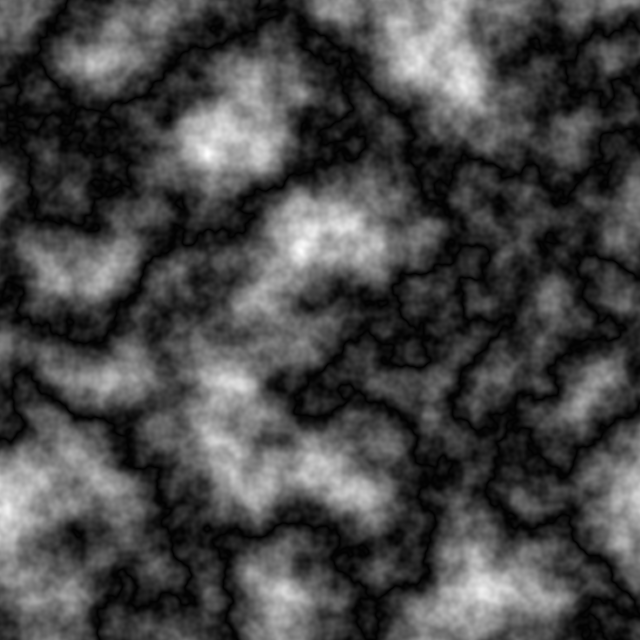
Give the GLSL for this texture, as a WebGL 1 fragment shader.

```glsl
precision highp float;
// Draws grey turbulent clouds: folded fractal gradient noise with mottled black gaps.

uniform vec2 u_resolution;

const int OCTAVES = 6;
const float BASE_CELLS = 3.0;    // cells across the canvas in the coarsest octave
const float LACUNARITY = 2.0;
const float PERSISTENCE = 0.56;
const float CONTRAST = 1.45;
const float CREASE_WIDTH = 0.01; // softens the fold at zero
const vec3 SHADOW = vec3(0.0);
const vec3 CLOUD = vec3(1.0);

float hash(vec2 cell) {
    vec3 p = fract(vec3(cell.xyx) * 0.1031);
    p += dot(p, p.yzx + 33.33);
    return fract((p.x + p.y) * p.z);
}

// Unit gradient at a lattice corner
vec2 gradient(vec2 cell) {
    float angle = 6.28318 * hash(cell);
    return vec2(cos(angle), sin(angle));
}

float cornerRamp(vec2 cell, vec2 local, vec2 corner) {
    return dot(gradient(cell + corner), local - corner);
}

float gradientNoise(vec2 p) {
    vec2 cell = floor(p);
    vec2 local = p - cell;
    vec2 fade = local * local * local * (local * (local * 6.0 - 15.0) + 10.0);
    float bottom = mix(cornerRamp(cell, local, vec2(0.0, 0.0)),
                       cornerRamp(cell, local, vec2(1.0, 0.0)), fade.x);
    float top = mix(cornerRamp(cell, local, vec2(0.0, 1.0)),
                    cornerRamp(cell, local, vec2(1.0, 1.0)), fade.x);
    return mix(bottom, top, fade.y);
}

// Signed octave sum; the offset keeps the lattices from lining up
float fractalNoise(vec2 p, float lacunarity, float persistence) {
    float sum = 0.0;
    float amplitude = 1.0;
    for (int i = 0; i < OCTAVES; i++) {
        sum += amplitude * gradientNoise(p);
        p = p * lacunarity + vec2(17.37, 41.73);
        amplitude *= persistence;
    }
    return sum;
}

// Absolute value with a rounded crease
float softFold(float value, float width) {
    return sqrt(value * value + width * width);
}

void main() {
    vec2 uv = gl_FragCoord.xy / min(u_resolution.x, u_resolution.y);
    vec2 p = uv * BASE_CELLS + vec2(23.4, 57.6);
    float signedCloud = CONTRAST * fractalNoise(p, LACUNARITY, PERSISTENCE);
    float brightness = clamp(softFold(signedCloud, CREASE_WIDTH), 0.0, 1.0);
    gl_FragColor = vec4(mix(SHADOW, CLOUD, brightness), 1.0);
}
```
